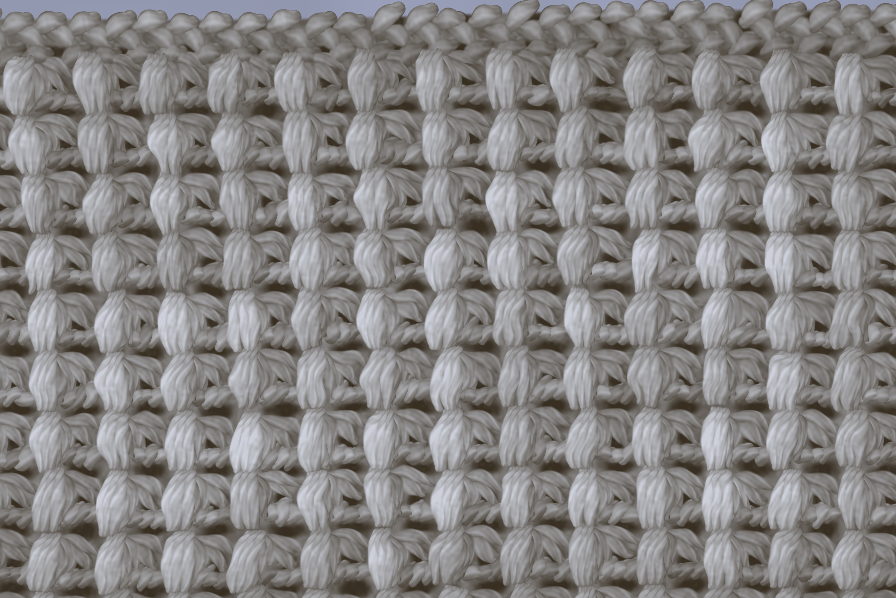
A Shadertoy shader for this texture:

```glsl
#define ROW_PITCH 0.1
#define COLUMN_PITCH 1.143
#define FIRST_PUFF vec2(0.057, 0.066)
#define TOP_ROW 8.0
#define LOBE_STRANDS 3
#define FACE_STRANDS 3
#define BEAD_PITCH 0.56
#define JITTER 0.08
#define BOW vec2(0.021, 0.027)
#define SHADOW_COLOR vec3(0.22, 0.185, 0.135)
#define WOOL_COLOR vec3(0.75, 0.76, 0.79)
#define CLOTH_COLOR vec3(0.59, 0.61, 0.71)

float hash(vec2 p) {
    p = fract(p * vec2(0.1031, 0.1137) + 0.37);
    p += dot(p, p.yx + 33.33);
    return fract((p.x + p.y) * p.x * 17.7);
}

float noise(vec2 p) {
    vec2 i = floor(p), f = fract(p);
    f = f * f * (3.0 - 2.0 * f);
    return mix(mix(hash(i), hash(i + vec2(1, 0)), f.x),
               mix(hash(i + vec2(0, 1)), hash(i + vec2(1, 1)), f.x), f.y);
}

// Lays a bent, twisted strand over the surface (x: height, y: tone)
void strand(inout vec2 surface, vec2 q, vec2 a, vec2 b,
            float radius, float bend, float lift, float bright) {
    float len = length(b - a);
    vec2 along = (b - a) / len, across = vec2(-along.y, along.x);
    vec2 l = vec2(dot(q - a, along), dot(q - a, across));
    float t = clamp(l.x / len, 0.0, 1.0);
    float arch = 4.0 * t * (1.0 - t);
    l.y -= bend * arch;
    float r = radius * mix(0.75, 1.1, arch);
    float edge = length(vec2(l.x - t * len, l.y)) / r;
    if (edge > 1.0) return;

    float dome = sqrt(1.0 - edge * edge);
    float ply = sin(l.x / r * 1.5 + l.y / r * 3.6);
    float fibre = sin(l.y / r * 9.0 + l.x / r * 2.5);
    float light = dot(across, vec2(-0.7, 0.7)) * l.y / r;
    float tone = bright * mix(0.42, 1.0, dome) * mix(0.74, 1.0, arch);
    tone += 0.085 * ply + 0.04 * fibre + 0.13 * light;
    float height = lift + r * dome + 0.12 * arch;
    float cover = (1.0 - smoothstep(0.7, 1.0, edge))
                * smoothstep(-0.04, 0.04, height - surface.x);
    surface = mix(surface, vec2(height, tone), cover);
}

// A bright upright lobe, a face falling to its right, and joining stitches
void puffStitch(inout vec2 surface, vec2 q, vec2 id) {
    float h = hash(id + 11.0), g = hash(id + 47.0), m = hash(id + 83.0) - 0.5;
    q += JITTER * (vec2(h, g) - 0.5);
    q.x += 0.2 * m * q.y;
    float bright = 0.93 + 0.2 * (g - 0.5);

    // Low knots between this puff and the next
    for (int k = 0; k < 3; k++) {
        float s = float(k);
        float turn = hash(id * 5.0 + s) - 0.5;
        vec2 knot = vec2(0.36 + 0.2 * s, -0.26 + 0.05 * turn);
        vec2 reach = vec2(0.11, 0.1 + 0.12 * turn);
        strand(surface, q, knot - reach, knot + reach, 0.125, 0.03, 0.12,
               0.62 + 0.3 * (hash(id * 5.0 + s + 9.0) - 0.4));
    }
    // Shoulder above the small hole
    for (int k = 0; k < 2; k++) {
        float s = float(k);
        strand(surface, q, vec2(0.2, 0.36 - 0.15 * s),
               vec2(0.84 - 0.16 * s, 0.2 - 0.24 * s + 0.1 * m), 0.12, 0.07,
               0.1 + 0.05 * s, 0.58 + 0.12 * h);
    }
    // Right face, falling from the apex
    for (int k = 0; k < FACE_STRANDS; k++) {
        float s = float(k) / float(FACE_STRANDS - 1);
        float wobble = 0.12 * (hash(id * 3.0 + float(k) + 5.0) - 0.5);
        strand(surface, q, vec2(0.0 + 0.06 * s, 0.4),
               vec2(mix(0.08, 0.36, s) + wobble, mix(-0.44, -0.14, s)), 0.1,
               mix(0.04, 0.1, s), 0.28 - 0.1 * s, (0.74 - 0.06 * s + wobble) * bright);
    }
    // Left lobe, rising toward the right
    for (int k = 0; k < LOBE_STRANDS; k++) {
        float s = float(k) / float(LOBE_STRANDS - 1);
        float wobble = 0.1 * (hash(id * 3.0 + float(k)) - 0.5);
        strand(surface, q, vec2(mix(-0.2, 0.02, s) + wobble, -0.46),
               vec2(mix(-0.1, 0.1, s), 0.44), 0.11,
               mix(0.1, 0.02, s), 0.36 + 0.04 * s, (1.1 - 0.12 * s + wobble) * bright);
    }
}

// Courses of knobbly beads along the upper edge
void edging(inout vec2 surface, vec2 q) {
    float column = floor(q.x / BEAD_PITCH);
    for (int course = 0; course < 3; course++)
    for (int i = -1; i <= 1; i++) {
        float n = column + float(i), c = float(course);
        float h = hash(vec2(n, c + 140.0)), g = hash(vec2(n, c + 170.0));
        vec2 bead = q - vec2((n + 0.4 + 0.35 * c + 0.2 * g) * BEAD_PITCH,
                             0.08 - 0.27 * c + 0.1 * (h - 0.5));
        float slant = mix(0.1, -0.1, mod(c, 2.0)) + 0.14 * (g - 0.5);
        strand(surface, bead, vec2(-0.17, -slant), vec2(0.17, slant),
               0.18, 0.04, 0.3 - 0.1 * c, 0.76 - 0.13 * c + 0.16 * h);
    }
}

void mainImage(out vec4 fragColor, in vec2 fragCoord) {
    vec2 p = fragCoord / iResolution.y;

    // Fabric coordinates, leaning and bowed most at the left
    float v = (p.y - 0.45) / 0.45, u = p.x / 1.5;
    vec2 w = p - FIRST_PUFF;
    w.x += BOW.x * v * (1.0 - u * u * u) - BOW.y * (1.0 - v * v) * (1.0 - u) * (1.0 - u);
    w.y += 0.004 * sin(p.x * 4.0 + 1.0);
    w /= ROW_PITCH;
    w += 0.12 * (vec2(noise(w * 3.0), noise(w * 3.0 + 40.0)) - 0.5);
    vec2 pitch = vec2(COLUMN_PITCH, 1.0);
    vec2 cell = floor(w / pitch + vec2(0.3, 0.5));

    // Recessed yarn with gaps between rows and a hole beside each puff
    vec2 g = (fract(w / pitch) - 0.5) * pitch;
    float gap = length(g / vec2(0.3, 0.13));
    float hole = length(vec2(g.x + 0.02, fract(w.y + 0.5) - 0.45) / vec2(0.17, 0.2));
    float base = 0.28 + 0.3 * noise(w * vec2(8.0, 6.0));
    base *= smoothstep(0.4, 1.4, min(gap, hole));
    vec2 surface = vec2(0.0, base);

    for (int j = -1; j <= 1; j++)
    for (int i = -1; i <= 1; i++) {
        vec2 id = cell + vec2(i, j);
        if (id.y <= TOP_ROW) puffStitch(surface, w - id * pitch, id);
    }
    float rim = 0.95 + 0.012 * p.x + 0.004 * sin(p.x * 5.0 + 2.5);
    edging(surface, vec2(p.x, p.y - rim) / ROW_PITCH);

    // Soft light, uneven wool and the cloth behind
    float shade = 0.94 + 0.12 * noise(p * 5.0) - 0.12 * smoothstep(0.5, 1.0, abs(v));
    float tone = surface.y * shade + 0.1 * (noise(w * 16.0) - 0.5);
    vec3 color = mix(SHADOW_COLOR, WOOL_COLOR, clamp(tone, 0.0, 1.1));
    float cloth = smoothstep(0.012, 0.02, p.y - rim) * (1.0 - smoothstep(0.0, 0.1, surface.x));
    color = mix(color, CLOTH_COLOR * (0.97 + 0.06 * noise(p * 8.0)), cloth);
    fragColor = vec4(color, 1.0);
}
```
